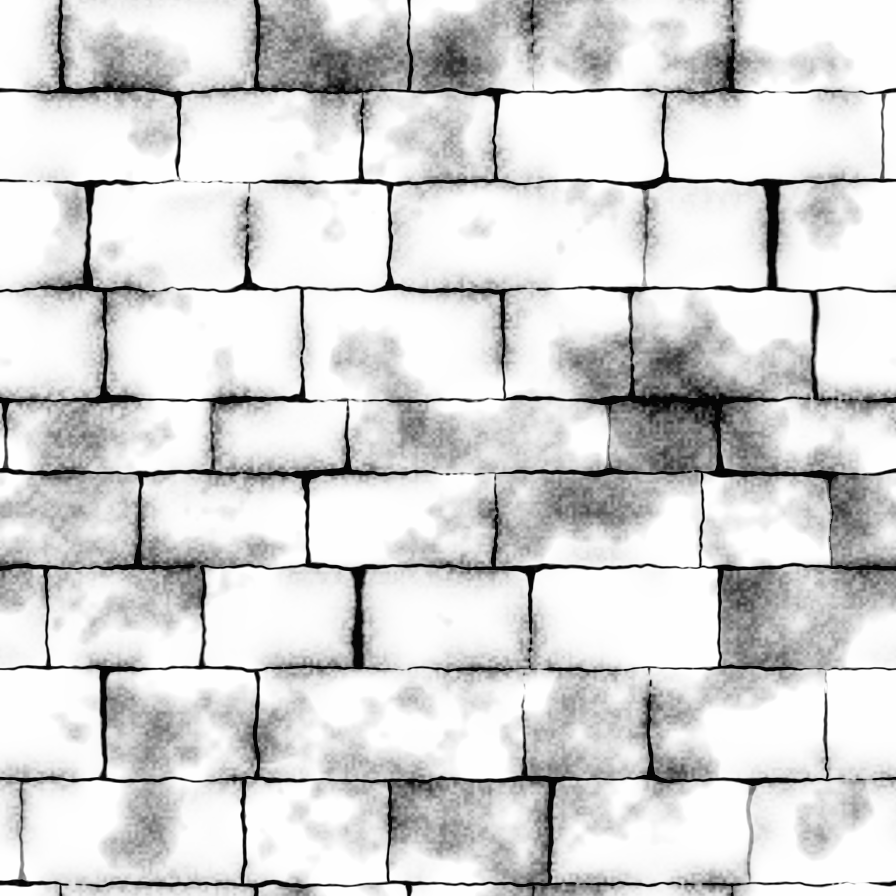
Write a Shadertoy shader that draws this texture map.

```glsl
// Worn white stone wall: nine uneven courses with thin broken black joints and grey stains
#define ROWS 9
#define STONES 5
#define WALL_OFFSET 0.013
#define LENGTH_JITTER 0.74
#define JOINT_WIDTH 0.0015
#define EDGE_WOBBLE 0.0045
#define CORNER_WEAR 0.0065
#define HALO_SIZE 0.010
#define STAIN_SCALE 12.0
#define STAIN_GAIN 1.75
#define GRAIN 0.16

// Course tops and the first joint of each course, measured from the top
const float courseTop[ROWS + 1] = float[](0.0, 0.115, 0.216, 0.336, 0.459, 0.541, 0.646, 0.759, 0.883, 1.0);
const float courseShift[ROWS] = float[](0.068, 0.199, 0.277, 0.117, 0.007, 0.156, 0.053, 0.116, 0.272);

float hash(vec2 p) {
    return fract(sin(dot(p, vec2(127.1, 311.7))) * 43758.5453);
}

// Value noise that wraps after freq cells
float noise(vec2 p, float freq, float seed) {
    p *= freq;
    vec2 cell = floor(p), f = fract(p);
    f = f * f * (3.0 - 2.0 * f);
    vec2 a = mod(cell, freq) + seed, b = mod(cell + 1.0, freq) + seed;
    return mix(mix(hash(a), hash(vec2(b.x, a.y)), f.x),
               mix(hash(vec2(a.x, b.y)), hash(b), f.x), f.y);
}

float fbm(vec2 p, float freq) {
    float sum = 0.0, amp = 0.53;
    for (int i = 0; i < 4; i++) {
        sum += amp * noise(p, freq, 17.0 * float(i));
        freq *= 2.0;
        amp *= 0.5;
    }
    return sum;
}

// Antialiased ink around a joint
float ink(float dist, float halfWidth, float soft) {
    return 1.0 - smoothstep(halfWidth - soft, halfWidth + soft, dist);
}

float jointPosition(int row, int i) {
    float jitter = i == 0 ? 0.0 : LENGTH_JITTER * (hash(vec2(row, i) + 3.7) - 0.5);
    return courseShift[row] + (float(i) + jitter) / float(STONES);
}

void mainImage(out vec4 fragColor, in vec2 fragCoord) {
    vec2 uv = fragCoord / iResolution.xy;
    vec2 p = fract(vec2(uv.x, 1.0 - uv.y + WALL_OFFSET));
    float soft = max(0.0013, 0.8 / iResolution.y);

    // Wobble the stone outlines
    vec2 wobble = vec2(noise(p, 36.0, 5.0), noise(p, 36.0, 51.0)) - 0.5;
    wobble += 0.5 * (vec2(noise(p, 130.0, 9.0), noise(p, 130.0, 71.0)) - 0.5);
    vec2 q = fract(p + EDGE_WOBBLE * wobble);

    // Find the course
    int row = 0;
    for (int k = 1; k < ROWS; k++) if (q.y >= courseTop[k]) row = k;
    float bedDist = min(q.y - courseTop[row], courseTop[row + 1] - q.y);

    // Wear shared by all joints
    float wear = noise(p, 22.0, 33.0);
    float grit = noise(p, 256.0, 13.0);
    float corner = CORNER_WEAR * smoothstep(0.35, 0.9, wear);

    // Upright joints: some faint, a few wide and sooty
    float dirt = 0.0, nearest = 1.0, leftGap = 2.0;
    int stone = 0;
    for (int i = 0; i < STONES; i++) {
        float gap = fract(q.x - jointPosition(row, i));
        float dist = min(gap, 1.0 - gap);
        if (gap < leftGap) { leftGap = gap; stone = i; }
        nearest = min(nearest, dist);
        float kind = hash(vec2(i, row) + 8.3);
        float wide = smoothstep(0.86, 1.0, kind);
        float halfWidth = JOINT_WIDTH * (0.5 + wear) + 0.007 * wide * (0.4 + wear);
        halfWidth += corner * exp(-bedDist / 0.009);
        float strength = mix(0.35, 1.0, smoothstep(0.1, 0.35, kind));
        strength *= smoothstep(0.12, 0.4, wear + 0.3 * grit + wide);
        dirt = max(dirt, strength * ink(dist, halfWidth, soft + 0.004 * wide));
        dirt += 0.45 * wide * exp(-dist / 0.012) * wear;
    }

    // Bed joints swell where they meet an upright
    float bedWidth = JOINT_WIDTH * (0.35 + 1.1 * wear) + corner * exp(-nearest / 0.014);
    float bedStrength = smoothstep(0.1, 0.42, wear + 0.35 * grit);
    dirt = max(dirt, bedStrength * ink(bedDist, bedWidth, soft));

    // Soft soot beside the joints
    float edgeDist = min(bedDist, nearest);
    float soot = smoothstep(0.35, 0.85, noise(p, 15.0, 83.0));
    dirt += 0.6 * soot * exp(-edgeDist / HALO_SIZE) * (0.6 + 0.8 * grit);

    // Cloudy stains, from clean to dirty stones
    float dirtiness = hash(vec2(row, stone) * 1.7 + 21.4);
    float cloud = fbm(p, STAIN_SCALE) - mix(0.70, 0.34, dirtiness);
    float stain = STAIN_GAIN * max(cloud, 0.0);
    stain *= 1.0 + GRAIN * 2.0 * (grit - 0.5);
    dirt += min(stain, 0.75);

    // Speckle only where there is dirt
    dirt += GRAIN * (grit - 0.5) * smoothstep(0.02, 0.3, dirt);
    fragColor = vec4(vec3(mix(0.995, 0.02, clamp(dirt, 0.0, 1.0))), 1.0);
}
```
